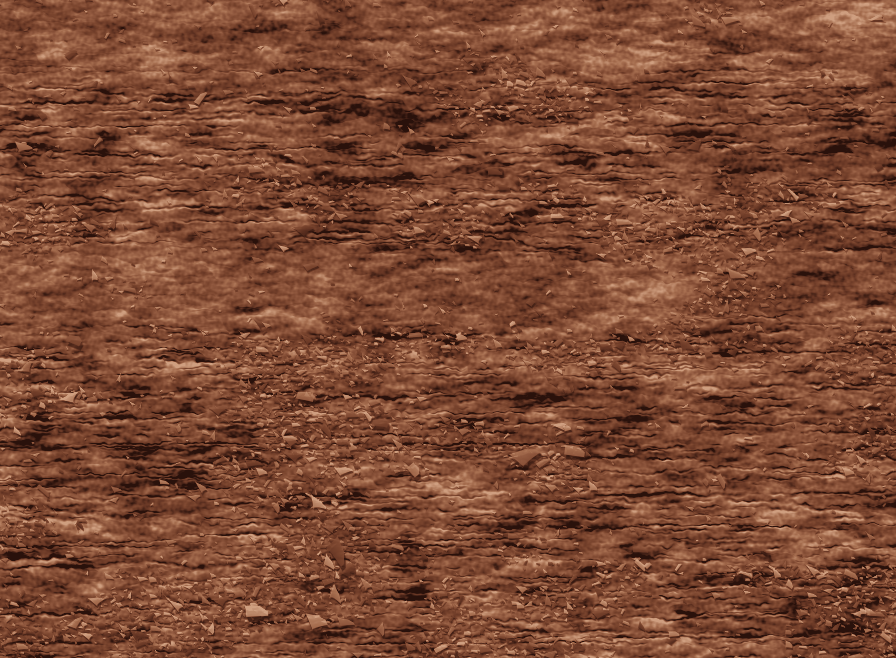
Write a Shadertoy shader that draws this texture.

```glsl
// A weathered cliff of red bedded rock: thin broken ledges with shadowed gaps,
// angular fractured faces, and loose pale chips gathered in rubble pockets.
// All layers add up to one light value, which a colour ramp then tints.
const vec3 RAMP[6] = vec3[6](
    vec3(0.25, 0.12, 0.08), vec3(0.40, 0.21, 0.14), vec3(0.48, 0.27, 0.18),
    vec3(0.56, 0.34, 0.24), vec3(0.65, 0.43, 0.31), vec3(0.75, 0.55, 0.43));
const float BASE_TONE = 0.25;
const float RAMP_STEP = 0.80;  // tone between two ramp colours
const float PATCH = 0.75;
const float LAYER = 0.50;
const float STAIN = 0.50;
const float RELIEF = 6.0;
const float BLOCK = 1.1;
const float HOLLOW = 1.1;
const float BED = 1.1;
const float GRAIN = 0.65;

vec3 hash3(vec2 p) {
    vec3 q = fract(p.xyx * vec3(0.1031, 0.1030, 0.0973));
    q += dot(q, q.yxz + 33.33);
    return fract((q.xxy + q.yzz) * q.zyx);
}
float cornerSlope(vec2 corner, vec2 offset) {
    float angle = 6.2832 * hash3(corner).x;
    return dot(vec2(cos(angle), sin(angle)), offset);
}
float noise(vec2 p) {
    vec2 i = floor(p), f = p - i, e = vec2(1.0, 0.0);
    vec2 u = f * f * f * (f * (f * 6.0 - 15.0) + 10.0);
    float low = mix(cornerSlope(i, f), cornerSlope(i + e, f - e), u.x);
    float high = mix(cornerSlope(i + e.yx, f - e.yx), cornerSlope(i + 1.0, f - 1.0), u.x);
    return 1.6 * mix(low, high, u.y);
}

// Creased surface height, sharp along the folds
float relief(vec2 p) {
    float sum = 0.0, amplitude = 0.6;
    p *= vec2(6.0, 13.0);
    for (int i = 0; i < 5; i++) {
        sum += amplitude * abs(noise(p));
        p = mat2(1.75, 0.45, -0.45, 1.75) * p + 17.3;
        amplitude *= 0.58;
    }
    return sum;
}

// Angular blocks, each with its own tilted face
float blocks(vec2 p) {
    float sum = 0.0, total = 0.0;
    for (int k = 0; k < 9; k++) {
        vec2 cell = floor(p) + vec2(k % 3 - 1, k / 3 - 1);
        vec3 r = hash3(cell + 11.0);
        vec2 d = p - cell - r.xy;
        float weight = exp(-22.0 * max(abs(d.x + 0.3 * d.y), abs(d.y)));
        sum += weight * (r.z - 0.5 + dot(d, vec2(r.x - 0.5, r.y)));
        total += weight;
    }
    return sum / total;
}

// Weight of the smooth, unbedded bands
float massive(float y) {
    float band = smoothstep(0.49, 0.52, y) * (1.0 - smoothstep(0.60, 0.65, y));
    return max(band, smoothstep(0.84, 0.94, y));
}

// Bright lip below and dark gap above each bed boundary
float beds(vec2 p, float count) {
    float b = p.y * count + 0.6 * noise(vec2(p.x * 0.9, p.y * count * 0.4) + count)
        + 0.2 * noise(vec2(p.x * 9.0, p.y * count * 0.5) + count);
    float id = floor(b + 0.5);
    float x = (b - id) / (count * 0.0014 + 0.015);
    float along = noise(vec2(p.x * 6.0 + id * 7.3, id * 3.7 + count))
        + 0.8 * noise(vec2(p.x * 29.0 + id * 5.1, id * 2.3 + count));
    return smoothstep(-0.1, 0.5, along) * (exp(-(x + 1.1) * (x + 1.1)) - 1.7 * exp(-(x - 0.9) * (x - 0.9)));
}

// Chance of a loose chip at p
float rubble(vec2 p) {
    float pocket = noise(p * vec2(3.2, 7.0) + 41.0) + 0.5 * noise(p * vec2(11.0, 19.0));
    float foot = 0.35 * (1.0 - smoothstep(0.05, 0.45, p.y)) * (1.2 - 0.5 * p.x);
    float shelf = 0.35 * (1.0 - smoothstep(0.0, 0.05, abs(p.y - 0.46)));
    return 0.05 + 0.85 * smoothstep(0.0, 0.7, pocket + foot + shelf - 0.35 * massive(p.y));
}

// Coverage of a skewed shard with one corner broken off
float shard(vec2 q, vec2 size, float skew, float blur) {
    q.x += skew * q.y;
    q.y *= 1.0 + 0.8 * skew * q.x / size.x;
    vec2 d = abs(q) - size;
    float corner = dot(q - 0.6 * size, vec2(0.6, 0.8));
    return 1.0 - smoothstep(-blur, blur, max(max(d.x, d.y), corner));
}
float chips(float tone, vec2 p, float count, float share) {
    float blur = 0.6 / iResolution.y;
    for (int k = 0; k < 9; k++) {
        vec2 cell = floor(p * count) + vec2(k % 3 - 1, k / 3 - 1);
        vec3 place = hash3(cell + count), form = hash3(cell + count + 57.0);
        vec2 center = (cell + place.xy) / count;
        float chance = share * rubble(center), lean = form.x - 0.5;
        if (place.z > chance) continue;
        float angle = 0.6 * lean + 7.0 * lean * lean * lean;
        mat2 turn = mat2(cos(angle), -sin(angle), sin(angle), cos(angle));
        vec2 size = vec2(0.2 + 0.32 * form.y * form.y, 0.09 + 0.13 * form.z) / count;
        vec2 q = turn * (p - center), below = turn * (p - center + vec2(-0.05, 0.15) / count);
        float skew = 1.4 * (form.z - 0.5);
        float face = mix(-0.7, 2.8, place.z / chance) + 0.4 * clamp(q.y / size.y, -1.0, 1.0);
        tone = mix(tone, -2.0, 0.75 * shard(below, size, skew, 1.5 * blur));
        tone = mix(tone, face + 0.2 * tone, 0.95 * shard(q, size, skew, blur));
    }
    return tone;
}

void mainImage(out vec4 fragColor, in vec2 fragCoord) {
    vec2 p = fragCoord / iResolution.y, toLight = vec2(-0.0012, 0.003);
    float smoothRock = massive(p.y + 0.03 * noise(p * vec2(3.0, 2.0)));
    vec2 ragged = p + 0.003 * vec2(noise(p * 47.0), noise(p * vec2(38.0, 60.0) + 7.0)) + 0.002 * noise(p * 105.0);
    // Patches, level layers, wash stains
    float tone = BASE_TONE + 0.3 * smoothRock + PATCH * noise(p * vec2(2.6, 6.0) + 5.0);
    tone += LAYER * noise(ragged * vec2(1.6, 21.0) + 31.0) + STAIN * noise(p * vec2(15.0, 2.5) + 9.0);
    // Lit creases, block faces, shadowed hollows
    tone += RELIEF * (relief(p - toLight) - relief(p + toLight));
    tone += BLOCK * (blocks(ragged * vec2(10.0, 27.0)) + blocks(ragged * vec2(27.0, 62.0)) - 0.1);
    tone -= HOLLOW * (1.0 - 0.6 * smoothRock) * smoothstep(0.36, 0.5, noise(ragged * vec2(12.0, 42.0) + 13.0));
    // Ledges from thick to thin, then grit
    for (float count = 13.0; count < 95.0; count *= 1.9) tone += BED * (1.0 - 0.8 * smoothRock) * beds(ragged, count);
    tone += GRAIN * (noise(mat2(0.9, 0.4, -0.4, 0.9) * p * 165.0) + 0.5 * noise(p * vec2(70.0, 105.0)));
    // Loose chips from small to large
    tone = chips(chips(tone, p, 115.0, 0.9), p, 72.0, 0.85);
    tone = chips(chips(tone, p, 43.0, 0.5), p, 21.0, 0.1);
    float t = clamp(tone / RAMP_STEP + 2.31, -0.6, 5.6);
    int i = int(clamp(floor(t), 0.0, 4.0));
    fragColor = vec4(mix(RAMP[i], RAMP[i + 1], t - float(i)), 1.0);
}
```
